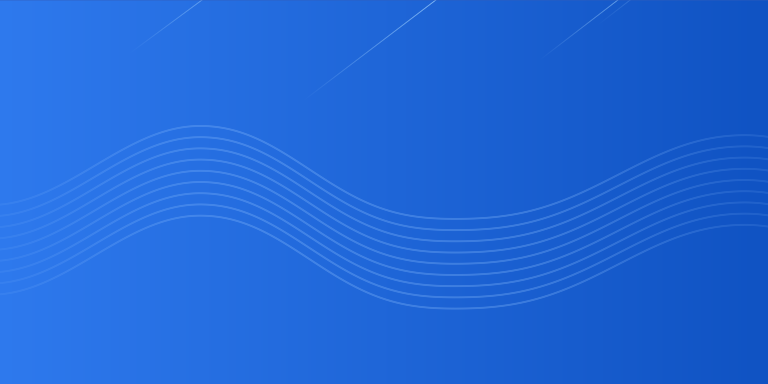
A WebGL 1 fragment shader for this background:

```glsl
precision highp float;

uniform vec2 u_resolution;

const float PI = 3.14159265;
const int LINE_COUNT = 9;
const float LINE_GAP = 0.0292;
const vec3 LEFT_BLUE = vec3(0.18, 0.475, 0.93);
const vec3 RIGHT_BLUE = vec3(0.06, 0.322, 0.762);
const vec3 LINE_BLUE = vec3(0.56, 0.76, 1.0);
const vec3 STREAK_BLUE = vec3(0.62, 0.82, 1.0);
const vec3 EDGE_BLUE = vec3(0.2, 0.36, 0.72);

// Eased slope from a crest to a trough, each given as (x, height)
float slope(float x, vec2 crest, vec2 trough, float skew) {
  float s = clamp((x - crest.x) / (trough.x - crest.x), 0.0, 1.0);
  s += skew * s * s * (1.0 - s);
  return mix(crest.y, trough.y, 0.5 - 0.5 * cos(PI * s));
}

// Height of the topmost wave line
float waveHeight(float x) {
  vec2 leftTrough = vec2(-0.026, 0.466);
  vec2 leftCrest = vec2(0.521, 0.672);
  vec2 midTrough = vec2(1.185, 0.430);
  vec2 rightCrest = vec2(1.940, 0.648);
  vec2 rightTrough = vec2(2.600, 0.430);
  if (x < leftCrest.x) return slope(x, leftCrest, leftTrough, 0.0);
  if (x < midTrough.x) return slope(x, leftCrest, midTrough, 0.48);
  if (x < rightCrest.x) return slope(x, rightCrest, midTrough, 0.42);
  return slope(x, rightCrest, rightTrough, 0.0);
}

// Smooth coverage of a stroke at a given distance from its centre
float stroke(float dist, float halfWidth, float pixel) {
  return 1.0 - smoothstep(halfWidth - 0.5 * pixel, halfWidth + 0.5 * pixel, abs(dist));
}

// Parallel copies of the wave, stacked downwards
float waveLines(vec2 p, float pixel) {
  float h = 0.004;
  float grade = (waveHeight(p.x + h) - waveHeight(p.x - h)) / (2.0 * h);
  float drop = waveHeight(p.x) - p.y;
  float scale = inversesqrt(1.0 + grade * grade);
  float cover = 0.0;
  for (int i = 0; i < LINE_COUNT; i++) {
    float dist = (drop - float(i) * LINE_GAP) * scale;
    cover = max(cover, stroke(dist, 0.0026, pixel));
  }
  return cover;
}

// Thin diagonal streak that brightens from tail to head
float streak(vec2 p, vec2 tail, vec2 head, float pixel) {
  vec2 span = head - tail;
  vec2 offset = p - tail;
  float along = clamp(dot(offset, span) / dot(span, span), 0.0, 1.0);
  return along * stroke(length(offset - along * span), 0.0014, pixel);
}

void main() {
  vec2 p = vec2(2.0, 1.0) * gl_FragCoord.xy / u_resolution;
  float pixel = 1.0 / u_resolution.y;

  // Horizontal gradient
  vec3 color = mix(LEFT_BLUE, RIGHT_BLUE, 0.5 * p.x);

  // Wave lines, fainter towards both sides
  float fade = smoothstep(-0.4, 0.7, p.x) * (1.0 - 0.6 * smoothstep(1.3, 2.1, p.x));
  color = mix(color, LINE_BLUE, 0.29 * fade * waveLines(p, pixel));

  // Streaks entering from the top
  float light = 0.42 * streak(p, vec2(0.339, 0.862), vec2(0.526, 1.0), pixel);
  light += 0.65 * streak(p, vec2(0.789, 0.737), vec2(1.135, 1.0), pixel);
  light += 0.48 * streak(p, vec2(1.406, 0.844), vec2(1.609, 1.0), pixel);
  light += 0.18 * streak(p, vec2(1.557, 0.935), vec2(1.641, 1.0), pixel);
  color = mix(color, STREAK_BLUE, light);

  // Muted rim along the top
  color = mix(color, EDGE_BLUE, 0.35 * stroke(1.0 - p.y, 0.0026, pixel));

  gl_FragColor = vec4(color, 1.0);
}
```
